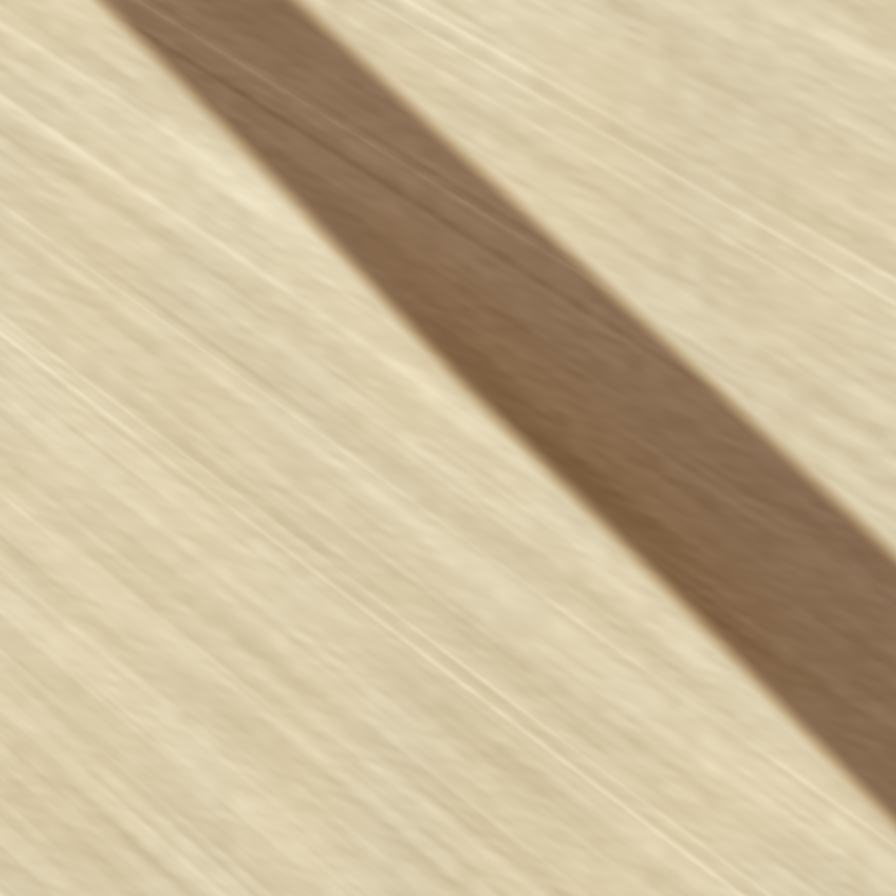
Reproduce this texture procedurally as a WebGL 1 fragment shader.

```glsl
precision highp float;
// Pale wood with a dark diagonal inlay and a fine fanning grain.
// Grain is value noise stretched along straight fibres whose slope changes
// across the board; the inlay lies between two soft, slightly bowed lines.
uniform vec2 u_resolution;

float hash(vec2 cell) {
    vec3 p = fract(cell.xyx * vec3(0.1031, 0.1030, 0.0973));
    p += dot(p, p.yzx + 33.33);
    return fract((p.x + p.y) * p.z);
}

float noise(vec2 p) {
    vec2 cell = floor(p);
    vec2 f = fract(p);
    f = f * f * (3.0 - 2.0 * f);
    return mix(mix(hash(cell), hash(cell + vec2(1.0, 0.0)), f.x),
               mix(hash(cell + vec2(0.0, 1.0)), hash(cell + 1.0), f.x), f.y);
}

// Long fibres: each layer is finer across and shorter along the grain.
float grain(float along, float across) {
    float sum = 0.0;
    float weight = 0.32;
    vec2 scale = vec2(1.6, 38.0);
    for (int i = 0; i < 4; i++) {
        sum += weight * (noise(vec2(along, across) * scale + float(i) * 17.3) - 0.5);
        scale *= vec2(1.7, 1.65);
        weight *= 0.9;
    }
    return sum;
}

float streak(float across, float center, float width) {
    float t = (across - center) / width;
    return exp(-t * t);
}

void main() {
    vec2 uv = gl_FragCoord.xy / u_resolution;
    float x = uv.x;
    float depth = 1.0 - uv.y;

    // Fibre coordinate: constant along lines that steepen to the lower left.
    float fibre = (depth - 0.647 * x) / (1.0 + 0.3 * x);
    fibre += 0.004 * (noise(vec2(x * 3.0, fibre * 5.0)) - 0.5);
    float fibres = grain(x, fibre);

    // Short cross ripples and broad tonal drift.
    float ripple = noise(vec2(x * 48.0, (depth - 0.35 * x) * 135.0)) - 0.5;
    float drift = noise(uv * 4.0 + 3.7) - 0.5;

    // Signed distances to the two inlay edges, positive inside.
    float fray = 0.006 * fibres + 0.003 * ripple;
    float bow = 0.009 * streak(x, 0.52, 0.13);
    float lower = 0.69 * (1.037 * (x - 0.111) + bow - depth) + fray;
    float upper = 0.73 * (depth - 0.928 * (x - 0.332)) + fray;
    float inlay = smoothstep(-0.012, 0.014, lower) * smoothstep(-0.012, 0.014, upper);

    // Individual bright fibres in the pale wood.
    float bright = 0.22 * streak(fibre, 0.372, 0.0035)
                 + 0.16 * streak(fibre, 0.353, 0.003)
                 + 0.24 * streak(fibre, 0.781, 0.006)
                 + 0.20 * streak(fibre, 0.108, 0.005)
                 + 0.14 * streak(fibre, 0.230, 0.003)
                 + 0.22 * streak(fibre, -0.257, 0.0035)
                 + 0.18 * streak(fibre, -0.237, 0.003)
                 + 0.14 * streak(fibre, -0.207, 0.003);
    bright *= 0.4 + 0.9 * noise(vec2(x * 5.0, fibre * 30.0));
    float rim = 0.10 * streak(lower, -0.032, 0.016);

    float paleTone = 0.49 + 0.55 * fibres + 0.17 * ripple + 0.12 * drift + bright + rim;
    vec3 pale = mix(vec3(0.76, 0.69, 0.55), vec3(0.97, 0.93, 0.81), clamp(paleTone, 0.0, 1.0));
    pale += vec3(0.012, 0.0, -0.012) * (noise(uv * 9.0) - 0.5);

    // Inlay: quieter grain, a few dark fibres, deeper tone by its lower edge.
    float darkTone = 0.53 + 0.42 * fibres + 0.16 * ripple + 0.12 * drift
                   - 0.18 * streak(fibre, -0.065, 0.004)
                   - 0.12 * streak(fibre, -0.105, 0.003)
                   + 0.14 * streak(fibre, -0.095, 0.0025)
                   - 0.26 * streak(lower, 0.02, 0.025) * streak(x, 0.62, 0.25);
    vec3 dark = mix(vec3(0.43, 0.32, 0.22), vec3(0.64, 0.53, 0.43), clamp(darkTone, 0.0, 1.0));
    dark += vec3(0.0, -0.004, -0.025) * streak(lower, 0.04, 0.06) * streak(x, 0.65, 0.25);

    // Warm stain where the two woods meet.
    vec3 color = mix(pale, dark, inlay);
    color += vec3(0.03, 0.0, -0.05) * inlay * (1.0 - inlay) * 2.0;
    gl_FragColor = vec4(color, 1.0);
}
```
